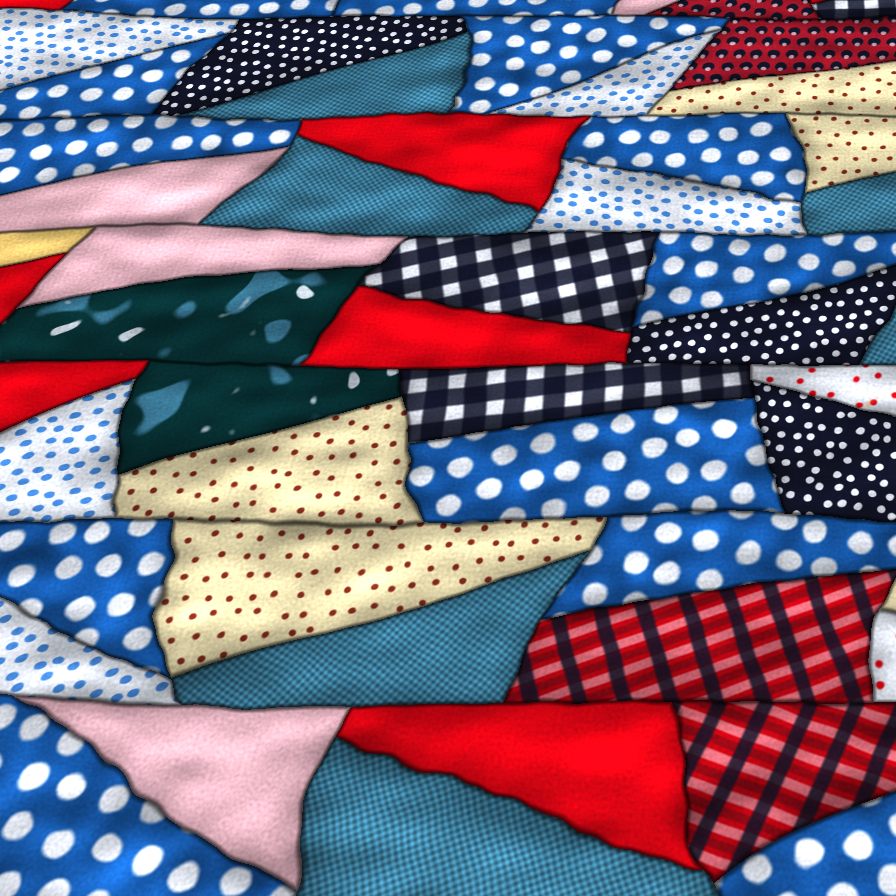
Reproduce this texture procedurally as a Shadertoy shader.

```glsl
const vec3 WHITE = vec3(0.90, 0.92, 0.96);
const vec3 BLUE = vec3(0.09, 0.34, 0.65);
const vec3 NAVY = vec3(0.07, 0.08, 0.15);
const vec3 RED = vec3(0.90, 0.02, 0.08);
const vec3 WINE = vec3(0.55, 0.08, 0.14);
const vec3 YELLOW = vec3(0.95, 0.81, 0.47);
const vec3 CREAM = vec3(0.93, 0.88, 0.70);
const vec3 PINK = vec3(0.93, 0.73, 0.78);
const vec3 TEAL = vec3(0.22, 0.45, 0.56);
const vec3 GREEN = vec3(0.03, 0.18, 0.19);
const vec2 PATCH_SIZE = vec2(0.45, 0.26);

vec2 hash2(vec2 p) {
    return fract(sin(vec2(dot(p, vec2(127.1, 311.7)), dot(p, vec2(269.5, 183.3)))) * 43758.5);
}

float corner(vec2 cell, vec2 offset) {
    return dot(hash2(cell) * 2.0 - 1.0, offset);
}

float gradientNoise(vec2 p) {
    vec2 i = floor(p), f = fract(p), e = vec2(1, 0);
    vec2 w = f * f * f * (f * (f * 6.0 - 15.0) + 10.0);
    return mix(mix(corner(i, f), corner(i + e, f - e), w.x),
               mix(corner(i + e.yx, f - e.yx), corner(i + 1.0, f - 1.0), w.x), w.y);
}

mat2 rotation(float a) {
    return mat2(cos(a), sin(a), -sin(a), cos(a));
}

// Printed and woven motifs, as masks
float dots(vec2 q, float radius, float jitter) {
    q.x += 0.5 * mod(floor(q.y), 2.0);
    vec2 center = 0.5 + jitter * (hash2(floor(q)) - 0.5);
    float d = length(fract(q) - center) + 0.06 * gradientNoise(q * 3.0);
    return 1.0 - smoothstep(radius - 0.06, radius + 0.06, d);
}

float stripe(float x, float halfWidth) {
    return 1.0 - smoothstep(halfWidth - 0.05, halfWidth + 0.05, abs(fract(x) - 0.5));
}

float blotches(vec2 q, float level) {
    return smoothstep(level, level + 0.1, gradientNoise(q));
}

vec3 gingham(vec2 q) {
    float a = stripe(q.x, 0.22), b = stripe(q.y, 0.22);
    return mix(NAVY, WHITE, 0.13 * (a + b) + 0.74 * a * b);
}

vec3 plaid(vec2 q) {
    vec3 c = mix(RED * 0.8, PINK, 0.55 * stripe(q.y * 1.4, 0.17));
    c = mix(c, WINE * 0.6, 0.5 * stripe(q.y * 1.4 + 0.5, 0.15));
    return mix(c, NAVY, 0.85 * stripe(q.x, 0.17));
}

vec3 lattice(vec2 q) {
    vec3 c = mix(WINE * 1.15, NAVY, dots(q, 0.34, 0.1));
    return mix(c, PINK, 0.8 * dots(q + vec2(0.0, 0.22), 0.15, 0.1));
}

vec3 floral(vec2 q) {
    vec3 c = mix(GREEN, TEAL, blotches(q * 0.6, 0.15));
    return mix(c, WHITE, 0.85 * blotches(q + 7.0, 0.26));
}

vec3 flecked(vec2 q) {
    vec3 c = mix(WHITE, RED, dots(q, 0.14, 0.6));
    return mix(c, YELLOW * vec3(0.95, 0.7, 0.4), blotches(q * 0.55, 0.33));
}

vec3 denim(vec2 q) {
    return TEAL * (1.0 + 0.3 * sin(q.x) * sin(q.y));
}

// Fabric chosen by a number from 0 to 1
vec3 fabric(float pick, vec2 q) {
    if (pick < 0.20) return mix(BLUE * (1.0 + 0.5 * gradientNoise(q * 22.0)), WHITE, dots(q * 18.0, 0.30, 0.2));
    if (pick < 0.31) return RED;
    if (pick < 0.42) return mix(CREAM, WINE * vec3(0.9, 2.0, 0.8), dots(q * 34.0, 0.15, 0.4));
    if (pick < 0.49) return mix(NAVY, WHITE, dots(q * 42.0, 0.24, 0.4));
    if (pick < 0.56) return PINK;
    if (pick < 0.62) return plaid(q * 19.0);
    if (pick < 0.69) return mix(WHITE, BLUE * 1.25, 0.8 * dots(q * vec2(34.0, 46.0), 0.25, 0.4));
    if (pick < 0.75) return gingham(q * 18.0);
    if (pick < 0.81) return YELLOW;
    if (pick < 0.88) return denim(q * 560.0);
    if (pick < 0.93) return flecked(q * 28.0);
    if (pick < 0.97) return lattice(q * 32.0);
    return floral(q * 26.0);
}

// Leaning seam between two columns of a row
float seam(float column, float row, float height) {
    vec2 h = hash2(vec2(column, row)) - 0.5;
    return column + 0.3 * h.x + 0.5 * h.y * (height - 0.5);
}

float padding(vec2 p) {
    return gradientNoise(p * vec2(5.0, 9.0)) + 0.5 * gradientNoise(p * vec2(13.0, 20.0) + 3.0);
}

void mainImage(out vec4 fragColor, in vec2 fragCoord) {
    vec2 uv = fragCoord / iResolution.xy;

    // Quilt plane receding towards the top
    float depth = 1.0 / (2.67 - uv.y);
    vec2 plane = vec2((uv.x - 0.5 - 0.22 * uv.y) * 6.0, 27.0) * depth;
    vec2 cloth = plane * PATCH_SIZE;
    vec2 g = plane + 0.16 * vec2(gradientNoise(plane * 1.3), gradientNoise(plane + 5.0));
    g += 0.025 * gradientNoise(cloth * 24.0);

    // Patch cell bounded by seams
    float row = floor(g.y), height = fract(g.y);
    float x = g.x + 0.45 * row;
    float column = floor(x);
    column += step(seam(column + 1.0, row, height), x) - step(x, seam(column, row, height));
    float left = x - seam(column, row, height);
    float right = seam(column + 1.0, row, height) - x;

    // Slanted cut into two fabrics
    vec2 id = vec2(column, row), h = hash2(id + 31.0);
    float angle = mix(0.7, 1.35, h.x) * (h.y < 0.5 ? -1.0 : 1.0);
    vec2 local = vec2(left / (left + right), height) - 0.5;
    float cut = dot(local, vec2(cos(angle), sin(angle))) + 0.25 * (h.x - 0.5);
    float side = step(0.0, cut);
    float edge = min(min(left, right) * PATCH_SIZE.x, min(height, 1.0 - height) * PATCH_SIZE.y);
    edge = min(edge, abs(cut) * 0.3);

    float pick = fract(dot(id, vec2(0.7549, 0.5698)) + 0.43 * side + 0.12);
    vec2 turn = hash2(id + 17.0 * side);
    vec3 color = fabric(pick, rotation(turn.x - 0.5) * (cloth + 0.004 * gradientNoise(cloth * 16.0)) + turn);

    // Quilted relief, sunken seams and thread grain
    vec2 lightStep = vec2(-0.004, 0.009);
    float slope = padding(cloth - lightStep) - padding(cloth + lightStep);
    float shade = 1.03 + 0.8 * slope;
    shade *= mix(0.8, 1.0, smoothstep(0.0, 0.04, edge));
    shade *= mix(0.4, 1.0, smoothstep(0.0, 0.007, edge));
    shade *= 1.0 + 0.16 * gradientNoise(cloth * 210.0);
    fragColor = vec4(clamp(color * shade, 0.0, 1.0), 1.0);
}
```
